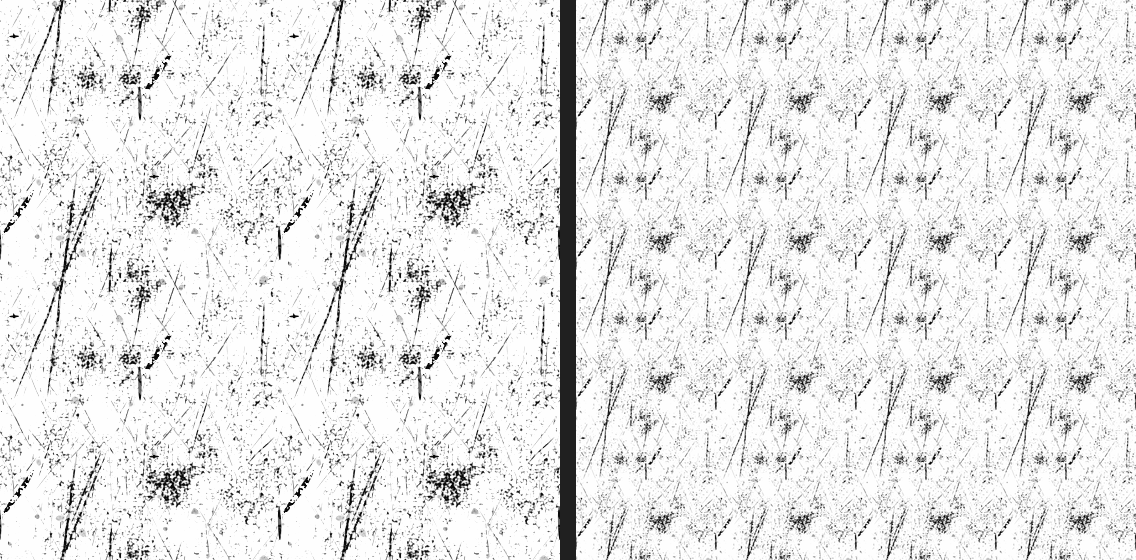
Left: one tile. Right: repeated 2 by 2.
Write a Shadertoy shader that draws this texture.

```glsl
const float REPEATS = 2.0;
const vec3 PAPER = vec3(0.995), INK = vec3(0.03);
const int SCRATCHES = 170, SCRAPES = 36, SPOTS = 56;
const float BASE_WEAR = 0.09, CLOUD_WEAR = 0.42, GRAIN_CUT = 0.37, GRAIN_SOFT = 0.8;

// Long scratches inside one repeat: start xy, end xy
const int LONG_COUNT = 10;
const vec4 LONG[LONG_COUNT] = vec4[LONG_COUNT](
    vec4(0.38, 0.39, 0.05, -0.42), vec4(0.275, 0.39, 0.17, -0.42),
    vec4(0.755, 0.62, 0.68, 0.37), vec4(0.943, 0.92, 0.932, 0.66),
    vec4(0.40, 0.13, 0.39, -0.06), vec4(0.52, 1.02, 0.47, 0.74),
    vec4(0.88, 0.34, 0.98, 0.44), vec4(0.56, 0.11, 0.70, -0.15),
    vec4(0.01, 0.59, 0.11, 0.40), vec4(0.36, 0.39, 0.25, 0.12));
const float LONG_WIDTH[LONG_COUNT] = float[LONG_COUNT](
    0.0035, 0.0045, 0.002, 0.0035, 0.004, 0.002, 0.002, 0.0015, 0.0015, 0.003);

// Worn patches: centre xy, radius, strength
const int PATCH_COUNT = 10;
const vec4 PATCHES[PATCH_COUNT] = vec4[PATCH_COUNT](
    vec4(0.62, 0.27, 0.07, 0.55), vec4(0.70, 0.22, 0.14, 0.22),
    vec4(0.88, 0.51, 0.08, 0.36), vec4(0.98, 0.44, 0.08, 0.25),
    vec4(0.24, 0.34, 0.11, 0.30), vec4(0.31, 0.72, 0.045, 0.42),
    vec4(0.50, 0.95, 0.06, 0.36), vec4(0.34, 0.94, 0.09, 0.28),
    vec4(0.47, 0.70, 0.05, 0.24), vec4(0.78, 0.37, 0.10, 0.20));

// Streaks that recur half a repeat away
const vec4 STREAK = vec4(0.497, 0.69, 0.50, 0.57);
const vec4 SMEAR = vec4(0.62, 0.82, 0.51, 0.66);
const vec2 CHIP = vec2(0.052, 0.87);

vec4 hash4(uvec4 v) {
    v = v * 1664525u + 1013904223u;
    for (int i = 0; i < 2; i++) {
        v.x += v.y * v.w; v.y += v.z * v.x; v.z += v.x * v.y; v.w += v.y * v.z;
        v ^= v >> 16u;
    }
    return vec4(v & 65535u) / 65535.0;
}

vec2 gradient(vec2 cell, vec2 period) {
    float a = 6.2832 * hash4(uvec4(mod(cell, period), period)).x;
    return vec2(cos(a), sin(a));
}

// Gradient noise that wraps over the unit square
float noise(vec2 p, vec2 period) {
    p *= period;
    vec2 i = floor(p), f = p - i, u = f * f * f * (f * (f * 6.0 - 15.0) + 10.0), e = vec2(1, 0);
    float low = mix(dot(gradient(i, period), f), dot(gradient(i + e, period), f - e), u.x);
    float high = mix(dot(gradient(i + e.yx, period), f - e.yx),
                     dot(gradient(i + 1.0, period), f - 1.0), u.x);
    return 1.4 * mix(low, high, u.y);
}

vec2 wrapDelta(vec2 d) { return d - round(d); }

// Tapered stroke; halfWidth is taken at its middle
float stroke(vec2 p, vec2 centre, vec2 axis, float len, float halfWidth, float soft) {
    vec2 d = wrapDelta(p - centre);
    float t = abs(dot(d, axis)) / (0.5 * len);
    float across = abs(d.x * axis.y - d.y * axis.x);
    float w = halfWidth * sqrt(max(1.0 - t * t, 0.0));
    return clamp((w - across) / soft + 0.5, 0.0, 1.0) * min(1.0, 2.0 * w / soft);
}

float segment(vec2 p, vec4 s, float halfWidth, float soft) {
    vec2 axis = s.zw - s.xy;
    return stroke(p, 0.5 * (s.xy + s.zw), normalize(axis), length(axis), halfWidth, soft);
}

void mainImage(out vec4 fragColor, in vec2 fragCoord) {
    vec2 p = fract(REPEATS * fragCoord / iResolution.xy);
    float px = REPEATS / iResolution.y;
    vec2 bent = p + 0.004 * vec2(noise(p, vec2(7)), noise(p, vec2(9)));
    float fine = noise(p, vec2(113)), coarse = noise(p, vec2(53, 47));
    float fibre = noise(p, vec2(90, 24));
    float broken = smoothstep(-0.4, 0.15, coarse + 0.5 * fine);

    // Uneven wear
    float cloud = noise(p, vec2(5)) + 0.6 * noise(p, vec2(13)) + 0.4 * noise(p, vec2(27));
    float wear = BASE_WEAR + CLOUD_WEAR * cloud;
    for (int i = 0; i < PATCH_COUNT; i++) {
        vec2 d = wrapDelta(p - PATCHES[i].xy) / PATCHES[i].z;
        wear += PATCHES[i].w * exp(-dot(d, d)) * (1.0 + 0.7 * cloud);
    }

    // Long scratches with worn margins
    float marks = 0.0;
    for (int i = 0; i < LONG_COUNT; i++) {
        marks = max(marks, segment(bent, LONG[i], LONG_WIDTH[i], px) * mix(0.25, 1.0, broken));
        wear += 0.2 * segment(bent, LONG[i], 3.0 * LONG_WIDTH[i], 0.02);
    }

    // Short scratches, mostly leaning right
    for (int i = 0; i < SCRATCHES; i++) {
        vec4 r = hash4(uvec4(i, 11, 3, 5)), s = hash4(uvec4(i, 29, 7, 2));
        float lean = s.x < 0.25 ? -0.5 + 0.3 * (r.z - 0.5) : 0.32 + 0.8 * (r.z - 0.5);
        float len = mix(0.03, 0.36, r.w * r.w * r.w);
        float ink = stroke(bent, r.xy, vec2(sin(lean), cos(lean)), len, mix(0.0007, 0.0022, s.y * s.y), px);
        marks = max(marks, ink * mix(0.4, 1.0, s.z) * broken);
    }

    // Streaks and chips on the half-step lattice
    for (int i = 0; i < 2; i++) {
        vec2 q = bent - 0.5 * float(i);
        vec2 d = wrapDelta(q - CHIP);
        marks = max(marks, segment(q, STREAK, 0.006, px) * mix(0.6, 1.0, broken));
        marks = max(marks, segment(q, SMEAR, 0.010, px) * smoothstep(-0.1, 0.4, coarse + fine + 0.15));
        marks = max(marks, stroke(q, CHIP, vec2(1, 0), 0.036, 0.0035, px));
        marks = max(marks, clamp((0.0065 - length(d)) / px + 0.5, 0.0, 1.0));
    }

    // Stained spots
    for (int i = 0; i < SPOTS; i++) {
        vec4 r = hash4(uvec4(i, 41, 13, 9));
        float radius = mix(0.0015, 0.014, r.z * r.z * r.z) * (1.0 + 0.6 * coarse);
        float disc = clamp((radius - length(wrapDelta(bent - r.xy))) / px + 0.5, 0.0, 1.0);
        marks = max(marks, disc * mix(0.85, 0.35, r.z) * mix(0.5, 1.0, r.w) * (0.8 + 0.5 * fine));
    }

    // Grain, then pale scrapes across it
    float grain = 0.7 * fine + 0.4 * coarse + 0.35 * fibre;
    float ink = smoothstep(0.0, GRAIN_SOFT, grain + min(wear, 0.8) - GRAIN_CUT);
    for (int i = 0; i < SCRAPES; i++) {
        vec4 r = hash4(uvec4(i, 67, 17, 4));
        float tilt = 1.0 * (r.z - 0.5);
        float scrape = stroke(bent, r.xy, vec2(cos(tilt), sin(tilt)), mix(0.06, 0.3, r.w), 0.0025, px);
        ink *= 1.0 - 0.85 * scrape * broken;
    }
    ink = 1.0 - (1.0 - ink) * (1.0 - clamp(marks, 0.0, 1.0));
    fragColor = vec4(mix(PAPER, INK, ink), 1.0);
}
```
